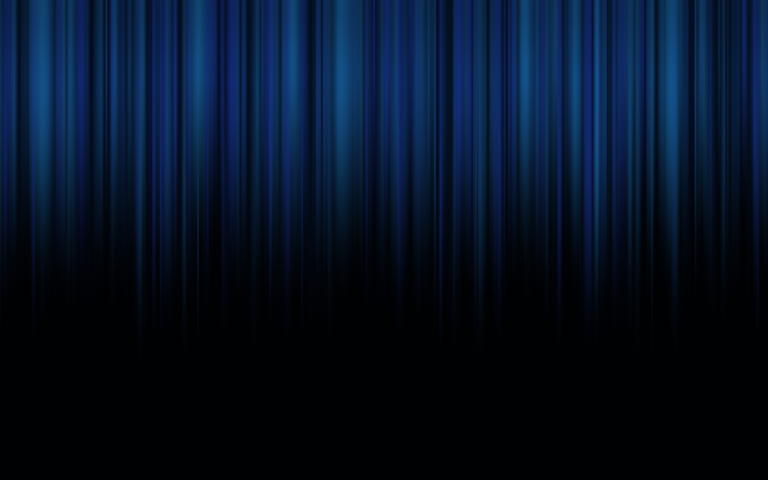
A Shadertoy shader for this background:

```glsl
// A curtain of blue light: fine vertical streaks hang from the top edge and
// fade into black at uneven heights. Gradient noise shades the cloth, hashed
// cells scatter thin streaks over it, and a few broad beams lie on top.

const vec3 NIGHT  = vec3(0.000, 0.003, 0.010);
const vec3 NAVY   = vec3(0.020, 0.085, 0.200);
const vec3 AZURE  = vec3(0.070, 0.260, 0.440);
const vec3 BRIGHT = vec3(0.080, 0.340, 0.560);
const vec3 INDIGO = vec3(0.075, 0.150, 0.470);
const vec3 GAP    = vec3(0.008, 0.030, 0.085);

const float CLOTH_TIP    = 0.36;  // mean height where the cloth turns black
const float FADE_LENGTH  = 0.47;  // height from black to full light
const int   LAYERS       = 4;     // sets of scattered streaks
const float FIRST_CELLS  = 23.0;  // streak cells across, coarsest layer
const float LAYER_GROWTH = 1.65;

// Broad beams: centre x, half width, height of the tip
const int BEAM_COUNT = 14;
const vec3 BEAMS[BEAM_COUNT] = vec3[](
    vec3(0.055, 0.016, 0.36), vec3(0.147, 0.004, 0.39),
    vec3(0.228, 0.004, 0.35), vec3(0.257, 0.014, 0.43),
    vec3(0.352, 0.003, 0.27), vec3(0.381, 0.009, 0.45),
    vec3(0.444, 0.011, 0.38), vec3(0.503, 0.004, 0.40),
    vec3(0.598, 0.004, 0.36), vec3(0.684, 0.011, 0.41),
    vec3(0.749, 0.010, 0.37), vec3(0.777, 0.004, 0.25),
    vec3(0.873, 0.014, 0.36), vec3(0.983, 0.004, 0.33));

float hash(float n) {
    n = fract(n * 0.1031);
    n *= n + 33.33;
    return fract(n * (n + n));
}

// Gradient noise along a line, about -1 to 1
float noise(float x) {
    float cell = floor(x), f = x - cell;
    float a = (hash(cell) * 2.0 - 1.0) * f;
    float b = (hash(cell + 1.0) * 2.0 - 1.0) * (f - 1.0);
    return 2.0 * mix(a, b, f * f * f * (f * (f * 6.0 - 15.0) + 10.0));
}

// Light at height y for a streak ending at tip
float fall(float y, float tip) {
    return smoothstep(tip, tip + FADE_LENGTH, y);
}

// Soft cross section of a streak
float profile(float dist, float halfWidth) {
    float d = dist / halfWidth;
    return exp(-d * d * 1.6);
}

// Shaded cloth behind the streaks
vec3 cloth(vec2 uv) {
    float tone = 0.5 + 0.7 * noise(uv.x * 31.0 + 7.0) + 0.45 * noise(uv.x * 83.0);
    float tip = CLOTH_TIP + 0.12 * noise(uv.x * 24.0 + 51.0);
    vec3 tint = mix(NAVY, AZURE, clamp(tone, 0.0, 1.0));
    return tint * fall(uv.y, tip);
}

// One layer of thin streaks, one per cell
vec3 scatter(vec3 col, vec2 uv, float cells, float seed) {
    float home = floor(uv.x * cells);
    for (int i = -1; i <= 1; i++) {
        float id = home + float(i);
        float key = id * 7.0 + seed;
        float centre = id + 0.2 + 0.6 * hash(key + 1.0);
        float halfWidth = mix(0.14, 0.42, hash(key + 2.0));
        float tip = CLOTH_TIP + mix(-0.16, 0.16, hash(key + 3.0));
        float kind = hash(key + 4.0);
        vec3 tint = kind < 0.36 ? GAP : kind < 0.62 ? INDIGO : AZURE;
        float cover = profile(uv.x * cells - centre, halfWidth);
        cover *= mix(0.35, 0.85, hash(key + 5.0));
        col = mix(col, tint * fall(uv.y, tip), cover);
    }
    return col;
}

// Beams taper and cool towards their tips
vec3 addBeams(vec3 col, vec2 uv) {
    for (int i = 0; i < BEAM_COUNT; i++) {
        vec3 beam = BEAMS[i];
        float light = fall(uv.y, beam.z);
        float cover = profile(uv.x - beam.x, beam.y * mix(0.6, 1.0, light));
        bool slim = beam.y < 0.006 && i != 11;
        vec3 tint = slim ? mix(INDIGO, BRIGHT, 0.2) : BRIGHT;
        col = mix(col, max(col, tint * light), cover * 0.85);
    }
    return col;
}

void mainImage(out vec4 fragColor, in vec2 fragCoord) {
    vec2 uv = fragCoord / iResolution.xy;

    vec3 col = cloth(uv);
    float cells = FIRST_CELLS;
    for (int layer = 0; layer < LAYERS; layer++) {
        col = scatter(col, uv, cells, 300.0 * float(layer) + 17.0);
        cells *= LAYER_GROWTH;
    }
    col = addBeams(col, uv);

    // The top edge is slightly dimmer than the band below it
    col *= 1.0 - 0.18 * smoothstep(0.82, 1.0, uv.y);
    fragColor = vec4(NIGHT + col, 1.0);
}
```
